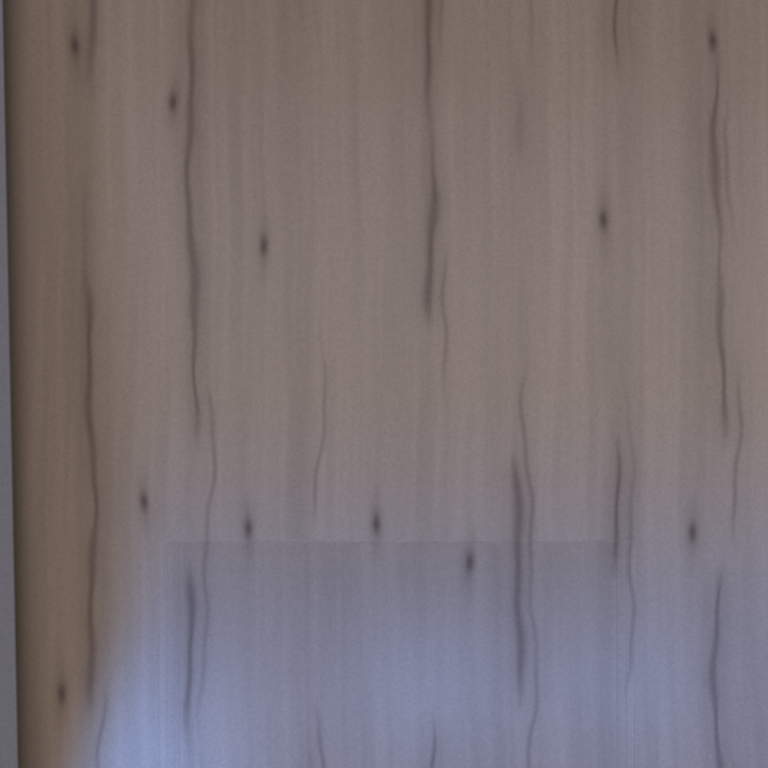
Reproduce this texture procedurally as a WebGL 1 fragment shader.

```glsl
precision highp float;
// Pale vertical wood boards with dark veins and knots, cool light from below.
uniform vec2 u_resolution;

#define WOOD vec3(0.52, 0.47, 0.455)
#define BROWN vec3(0.435, 0.37, 0.325)
#define COOL vec3(0.485, 0.485, 0.565)
#define GLOW vec3(0.55, 0.60, 0.76)
#define WALL vec3(0.40, 0.39, 0.42)
#define VEIN_COUNT 7
#define VEIN_DEPTH 0.24
#define KNOT_DEPTH 0.36
#define STREAK_DEPTH 0.075
#define SPECKLE 0.035
#define JOINT_Y 0.295

float hash(vec2 p) {
  p = fract(p * vec2(0.1031, 0.1137));
  p += dot(p, p.yx + 33.33);
  return fract((p.x + p.y) * p.x * 43.7);
}

float noise(vec2 p) {
  vec2 cell = floor(p), f = fract(p);
  f = f * f * (3.0 - 2.0 * f);
  float low = mix(hash(cell), hash(cell + vec2(1.0, 0.0)), f.x);
  float high = mix(hash(cell + vec2(0.0, 1.0)), hash(cell + vec2(1.0, 1.0)), f.x);
  return mix(low, high, f.y);
}

// Layered sines bend the grain gently along its length.
float wander(float y, float seed) {
  return 0.005 * sin(y * 9.0 + seed * 5.0) + 0.0025 * sin(y * 27.0 + seed * 11.0)
       + 0.001 * sin(y * 71.0 + seed * 3.0);
}

// Long narrow streaks at three widths, centred on zero.
float streaks(vec2 p) {
  return 0.40 * noise(vec2(p.x * 22.0, p.y * 1.3 + 4.0))
       + 0.35 * noise(vec2(p.x * 65.0 + 9.0, p.y * 2.5))
       + 0.25 * noise(vec2(p.x * 170.0, p.y * 5.0 + 7.0)) - 0.5;
}

// Broken dark lines, each inside a soft shaded band.
float veins(vec2 p) {
  float dark = 0.0;
  for (int i = 0; i < VEIN_COUNT; i++) {
    float id = float(i) + 1.0;
    float centre = (id - 0.25 + 0.4 * (hash(vec2(id, 7.0)) - 0.5)) / float(VEIN_COUNT);
    float d = p.x - centre - wander(p.y, id);
    float presence = smoothstep(0.38, 0.78, noise(vec2(id * 13.0, p.y * 6.0 + id * 3.0)));
    float width = mix(0.0025, 0.0075, noise(vec2(id * 5.0, p.y * 18.0)));
    float strand = d - 0.018 - 0.5 * wander(p.y, id + 4.0);
    float gaps = smoothstep(0.5, 0.85, noise(vec2(id * 29.0, p.y * 5.0)));
    dark += presence * exp(-d * d / (width * width)) * 0.75;
    dark += gaps * exp(-strand * strand / 0.000012) * 0.5;
    dark += (0.12 + 0.22 * presence) * exp(-d * d / 0.0006);
  }
  return dark;
}

// Sparse cellular knots with a tapering tail above and below.
float knots(vec2 p) {
  vec2 grid = vec2(7.0, 5.0), base = floor(p * grid);
  float dark = 0.0;
  for (int j = -1; j <= 1; j++) {
    for (int i = -1; i <= 1; i++) {
      vec2 cell = base + vec2(float(i), float(j));
      vec2 seed = cell + 20.0;
      vec2 jitter = vec2(hash(seed + 3.0), hash(seed + 41.0));
      vec2 d = p - (cell + 0.25 + 0.5 * jitter) / grid;
      d.x += 0.15 * d.y * (jitter.y - 0.5);
      float present = step(0.66, hash(seed + 17.0));
      float core = exp(-dot(d / vec2(0.0055, 0.012), d / vec2(0.0055, 0.012)));
      float tail = exp(-dot(d / vec2(0.009, 0.04), d / vec2(0.009, 0.04)));
      dark += present * (0.7 * core + 0.3 * tail);
    }
  }
  return dark;
}

float spot(vec2 p, vec2 centre, vec2 size) {
  vec2 d = (p - centre) / size;
  return exp(-dot(d, d));
}

void main() {
  vec2 p = gl_FragCoord.xy / u_resolution;

  // Broad light: brown at left and top, cool towards the bottom.
  float shadowEdge = 0.10 + 0.30 * p.y;
  float lit = smoothstep(-0.05, 0.07, p.x - shadowEdge + 0.25 * max(p.y - 0.2, 0.0));
  float brown = max(0.85 * (1.0 - smoothstep(0.06, 0.24, p.x)), 0.5 * smoothstep(0.6, 1.05, p.y));
  vec3 color = mix(WOOD, BROWN, brown);
  color = mix(color, COOL, lit * smoothstep(0.52, 0.12, p.y));
  float glow = 0.9 * spot(p, vec2(0.19, 0.0), vec2(0.13, 0.15))
             + 0.35 * spot(p, vec2(0.57, 0.10), vec2(0.13, 0.11))
             + 0.30 * spot(p, vec2(0.82, 0.10), vec2(0.10, 0.10));
  color = mix(color, GLOW, min(glow, 1.0) * lit);

  // Board joint, grain, veins and knots.
  float joint = smoothstep(JOINT_Y + 0.002, JOINT_Y - 0.002, p.y);
  float span = smoothstep(0.20, 0.24, p.x) * smoothstep(0.83, 0.80, p.x);
  color *= 1.0 - 0.05 * joint * span * smoothstep(0.05, JOINT_Y, p.y);
  vec2 grain = p + vec2(wander(p.y, 1.0) * 0.4 + 0.37 * joint * span, 0.0);
  color *= 1.0 + 2.0 * STREAK_DEPTH * streaks(grain);
  float dark = VEIN_DEPTH * min(veins(p), 1.3) + KNOT_DEPTH * knots(p);
  color *= 1.0 - min(dark, 0.5) * vec3(0.93, 1.0, 0.98);

  // Slanted wall edge and its shadow at the far left.
  float edge = p.x - 0.004 - 0.020 * (1.0 - p.y);
  color *= 1.0 - 0.5 * exp(-max(edge, 0.0) / 0.018);
  color = mix(WALL, color, smoothstep(-0.003, 0.002, edge));

  color *= 1.0 + SPECKLE * (noise(p * 300.0) + noise(p.yx * 470.0 + 5.0) - 1.0);
  gl_FragColor = vec4(color, 1.0);
}
```
